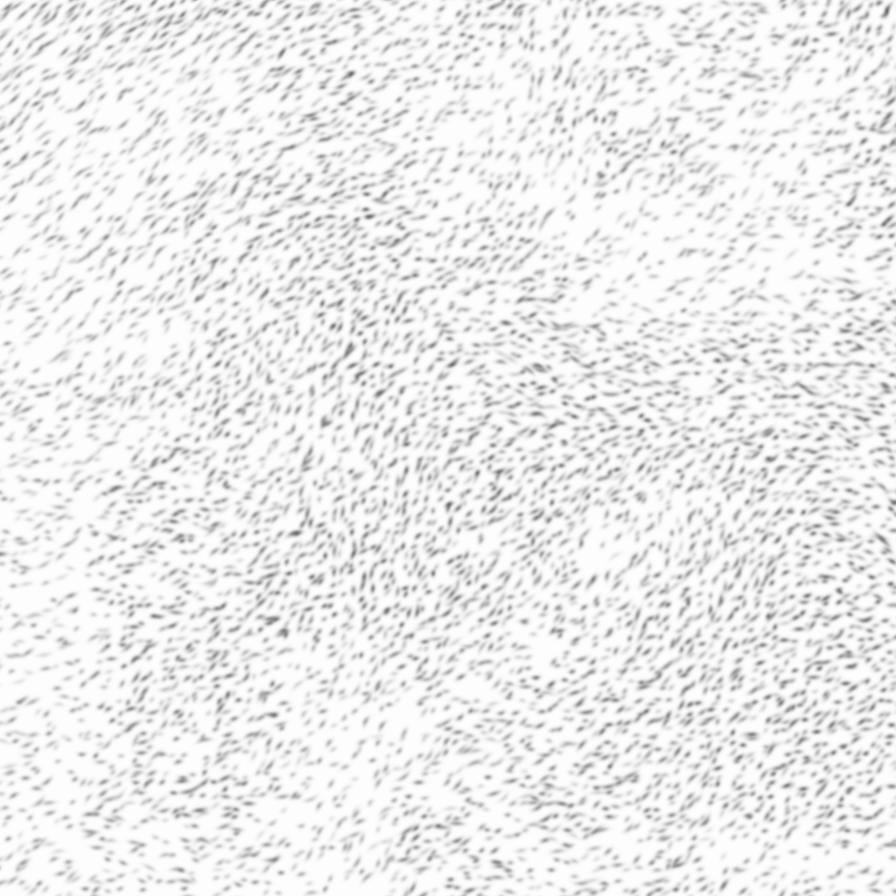
Reproduce this texture procedurally as a WebGL 1 fragment shader.

```glsl
precision highp float;
// Fine grey grain on white paper: short soft flecks, mostly slanting up to the right.

uniform vec2 u_resolution;

const vec3 PAPER = vec3(0.992);
const float CELLS = 85.0;               // grain cells across the canvas
const float HALF_LENGTH = 0.30;         // fleck spread along its axis, in cells
const float HALF_WIDTH = 0.165;         // fleck spread across its axis, in cells
const float JITTER = 0.86;              // scatter of flecks inside their cells
const vec2 DEPTH_RANGE = vec2(0.10, 0.41);
const vec2 PRESENCE_RANGE = vec2(0.50, 1.08);
const vec2 PATCH_CONTRAST = vec2(0.74, 1.22);
const float PATCH_SCALE = 6.0;          // sparse and dense patches across the canvas
const float MEAN_ANGLE = 0.40;
const float CORNER_ANGLE = 0.68;        // steeper slant at the upper left
const float ANGLE_DRIFT = 1.3;
const float ANGLE_SCATTER = 1.1;
const float BEND = 0.5;

float hash(vec2 p) {
  return fract(sin(dot(p, vec2(127.1, 311.7))) * 43758.5453);
}

float valueNoise(vec2 p) {
  vec2 i = floor(p);
  vec2 f = fract(p);
  f = f * f * (3.0 - 2.0 * f);
  float low = mix(hash(i), hash(i + vec2(1.0, 0.0)), f.x);
  float high = mix(hash(i + vec2(0.0, 1.0)), hash(i + vec2(1.0)), f.x);
  return mix(low, high, f.y);
}

float patchDensity(vec2 uv) {
  vec2 p = uv * PATCH_SCALE + 3.7;
  float n = 0.5 * valueNoise(p) + 0.3 * valueNoise(p * 2.3 + 11.0)
          + 0.2 * valueNoise(p * 5.1 + 29.0);
  return smoothstep(0.18, 0.78, n);
}

// Darkness that the fleck of one cell adds at point p (both in cell units).
float fleck(vec2 p, vec2 cell) {
  vec2 scatter = vec2(hash(cell + 17.3), hash(cell + 41.9));
  vec2 center = cell + 0.5 + (scatter - 0.5) * JITTER;
  vec2 uv = center / CELLS;
  float density = patchDensity(uv);
  float present = step(hash(cell + 73.1),
                       mix(PRESENCE_RANGE.x, PRESENCE_RANGE.y, density));

  // The slant drifts over the canvas and is more orderly at the upper left.
  float corner = 1.0 - smoothstep(0.15, 0.65, distance(uv, vec2(0.0, 1.0)));
  float drift = (valueNoise(uv * 5.0 + 53.0) - 0.5) * ANGLE_DRIFT;
  float angle = mix(MEAN_ANGLE + drift, CORNER_ANGLE, corner);
  angle += (hash(cell + 97.7) - 0.5) * ANGLE_SCATTER * (1.0 - 0.5 * corner);

  // A curved Gaussian spot; a few flecks are much longer than the rest.
  float c = cos(angle);
  float s = sin(angle);
  vec2 d = p - center;
  vec2 q = vec2(c * d.x + s * d.y, c * d.y - s * d.x);
  q.y += (hash(cell + 131.3) - 0.5) * BEND * q.x * q.x;
  float stretch = 0.75 + 0.8 * pow(hash(cell + 151.9), 2.0) + 0.2 * corner;
  q /= vec2(HALF_LENGTH * stretch, HALF_WIDTH * (1.0 - 0.12 * corner));

  float depth = mix(DEPTH_RANGE.x, DEPTH_RANGE.y, hash(cell + 173.7));
  depth *= mix(PATCH_CONTRAST.x, PATCH_CONTRAST.y, density);
  return present * depth * exp(-0.5 * dot(q, q));
}

void main() {
  vec2 uv = gl_FragCoord.xy / u_resolution;
  vec2 p = uv * CELLS;
  vec2 home = floor(p);

  // Overlapping flecks multiply, like layers of ink.
  float light = 1.0;
  for (int y = -1; y <= 1; y++) {
    for (int x = -1; x <= 1; x++) {
      light *= 1.0 - fleck(p, home + vec2(float(x), float(y)));
    }
  }

  gl_FragColor = vec4(PAPER * light, 1.0);
}
```
